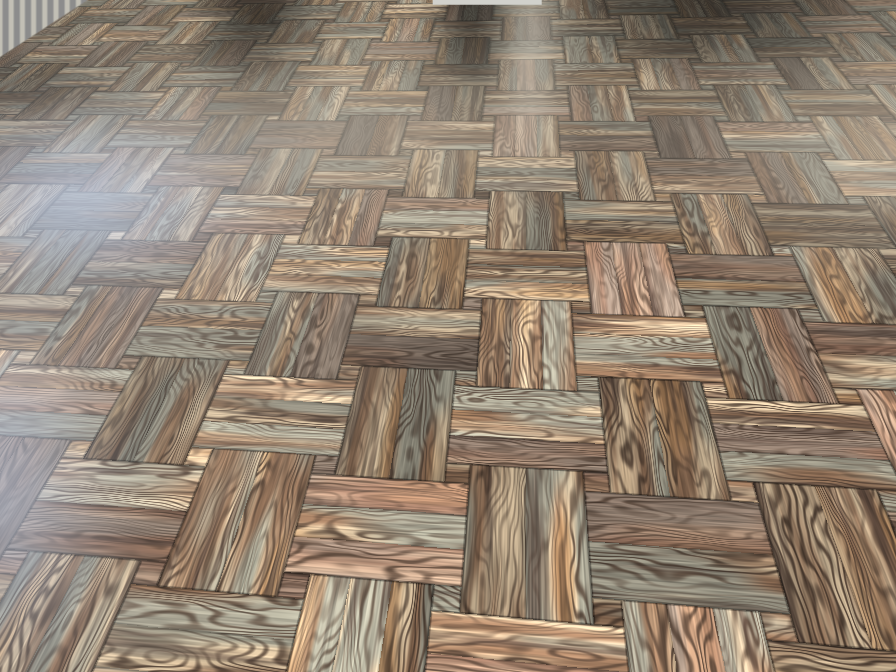
Give the GLSL for this texture, as a Shadertoy shader.

```glsl
// Glossy basketweave parquet of figured wood, receding in perspective under window light

float hash(vec2 p) {
    vec3 q = fract(p.xyx * vec3(0.1031, 0.1030, 0.0973));
    q += dot(q, q.yzx + 33.33);
    return fract((q.x + q.y) * q.z);
}

float noise(vec2 p) {
    vec2 i = floor(p), f = fract(p);
    f = f * f * (3.0 - 2.0 * f);
    return mix(mix(hash(i), hash(i + vec2(1, 0)), f.x),
               mix(hash(i + vec2(0, 1)), hash(i + 1.0), f.x), f.y);
}

float fbm(vec2 p) {
    float sum = 0.0, amp = 0.55;
    for (int i = 0; i < 3; i++) {
        sum += amp * noise(p);
        p = p * 2.1 + 17.3;
        amp *= 0.45;
    }
    return sum;
}

// Veneer figure: p.x runs across the grain, p.y along it; px is the pixel footprint
vec3 wood(vec2 p, float seed, float px) {
    vec2 shift = vec2(seed * 191.0, fract(seed * 57.0) * 173.0);
    float warp = fbm(p * vec2(4.5, 1.0) + shift);
    float band = fbm(p * vec2(11.0, 0.9) + shift + 41.0);
    float tint = noise(p * vec2(6.5, 0.8) + shift + 83.0);

    vec3 col = mix(vec3(0.52, 0.40, 0.31), vec3(0.84, 0.75, 0.62), smoothstep(0.25, 0.68, band));
    col = mix(col, vec3(0.57, 0.58, 0.53), 0.8 * smoothstep(0.48, 0.72, tint + 0.4 * (seed - 0.5)));
    col = mix(col, vec3(0.74, 0.56, 0.37), 0.5 * smoothstep(0.34, 0.15, tint));
    col = mix(col, vec3(0.55, 0.42, 0.37), 0.5 * step(0.8, fract(seed * 13.0)));

    // Growth rings are contours of the warped field
    float ring = p.x * 17.0 + warp * 12.0;
    float blur = min(px * 35.0, 1.0);
    float line = 1.0 - smoothstep(0.05, 0.6 + blur * 0.3, abs(fract(ring) - 0.5) * 2.0);
    line = mix(line, 0.28, blur * 0.5);
    float weight = smoothstep(0.15, 0.85, noise(p * vec2(8.0, 1.2) + shift));
    col = mix(col, vec3(0.27, 0.21, 0.17), line * (0.35 + 0.6 * weight));

    // Dark heartwood streaks and fine fibres
    float streak = smoothstep(0.5, 0.72, fbm(p * vec2(15.0, 0.7) + shift + 121.0));
    col = mix(col, vec3(0.30, 0.24, 0.21), 0.6 * streak);
    float fibre = noise(p * vec2(95.0, 4.0) + shift) - 0.5;
    return col * (1.0 + 0.45 * fibre * (1.0 - 0.8 * blur));
}

float glow(vec2 p, vec2 centre, vec2 size) {
    vec2 d = (p - centre) / size;
    return exp(-dot(d, d));
}

void mainImage(out vec4 fragColor, in vec2 fragCoord) {
    // Screen position in canvas heights, y measured downward
    vec2 p = fragCoord / iResolution.y;
    p.y = 1.0 - p.y;

    // Project onto the floor, one unit per block pitch
    float dx = p.x - 0.783;
    float w = p.y + 0.4635 + 0.0714 * dx;
    vec2 floorPos = vec2(dx / (0.176 * w), (8.427 + 0.97 * dx) / w - 6.677);
    vec2 px = fwidth(floorPos);
    float footprint = max(px.x, px.y);

    // Checkerboard of upright and level blocks, small squares where corners meet
    vec2 id = floor(floorPos + 0.5);
    vec2 f = floorPos - id;
    bool upright = mod(id.x + id.y, 2.0) < 0.5;
    vec2 g = upright ? f : f.yx;
    vec2 side = vec2(g.x < 0.0 ? -1.0 : 1.0, g.y < 0.0 ? -1.0 : 1.0);
    vec2 local = g, halfSize = vec2(0.41, 0.59);
    bool corner = false;
    if (abs(g.x) > 0.41) {
        if (abs(g.y) < 0.41) {
            id += upright ? vec2(side.x, 0) : vec2(0, side.x);
            local = vec2(g.y, g.x - side.x);
        } else {
            id += 0.5 * (upright ? side : side.yx);
            local = g - 0.5 * side;
            local = upright ? local.yx : local;
            halfSize = vec2(0.09);
            corner = true;
        }
    }

    // Each block is glued from two or three strips
    float blockSeed = hash(id * 2.0 + 71.0);
    float count = corner ? 1.0 : 2.0 + step(0.55, blockSeed);
    float across = (local.x / halfSize.x * 0.5 + 0.5) * count;
    float strip = clamp(floor(across), 0.0, count - 1.0);
    float seed = hash(id * 2.0 + vec2(19.0 + strip * 31.0, 53.0));
    vec3 col = wood(local, seed, footprint);
    col *= 1.06 + 0.36 * (blockSeed - 0.5) + 0.34 * (hash(vec2(seed * 91.0, strip)) - 0.5);

    // Joints between blocks and fainter ones between strips
    vec2 inset = halfSize - abs(local);
    float joint = 1.0 - smoothstep(0.002, 0.007 + footprint, min(inset.x, inset.y));
    float stripEdge = abs(across - clamp(floor(across + 0.5), 1.0, max(count - 1.0, 1.0))) * 0.82 / count;
    float seam = corner ? 0.0 : 1.0 - smoothstep(0.001, 0.005 + footprint, stripEdge);
    col *= (1.0 - 0.4 * joint) * (1.0 - 0.2 * seam);

    // Varnish: distant haze, dark furniture reflections, window glare
    col = mix(col, vec3(0.56, 0.55, 0.50), 0.38 * smoothstep(0.5, 0.0, p.y));
    float shade = glow(p, vec2(0.38, 0.0), vec2(0.08, 0.15)) + glow(p, vec2(0.70, 0.0), vec2(0.05, 0.13))
                + glow(p, vec2(1.05, 0.0), vec2(0.22, 0.12)) + 0.6 * glow(p, vec2(0.05, 0.13), vec2(0.16, 0.06));
    col *= 1.0 - 0.5 * min(shade, 1.0);
    vec3 warmLight = vec3(0.80, 0.78, 0.73), skyLight = vec3(0.74, 0.79, 0.88);
    float warm = 0.50 * glow(p, vec2(0.79, 0.06), vec2(0.04, 0.15))
               + 0.40 * glow(p, vec2(0.48, 0.20), vec2(0.34, 0.11))
               + 0.42 * glow(p, vec2(1.33, 0.24), vec2(0.28, 0.15))
               + 0.22 * glow(p, vec2(0.25, 0.48), vec2(0.40, 0.20));
    float sky = 0.72 * glow(p, vec2(0.12, 0.30), vec2(0.22, 0.12))
              + 0.62 * glow(p, vec2(0.0, 0.72), vec2(0.14, 0.24));
    col = mix(col, warmLight, min(warm, 0.7));
    col = mix(col, skyLight, min(sky, 0.8));

    // Ribbed wall in the far corner and pale skirting at the back
    float edge = 1.5 / iResolution.y;
    float wall = 1.0 - smoothstep(-edge, edge, p.x * 0.65 + p.y - 0.085);
    float rib = smoothstep(0.15, 0.4, abs(fract(p.x * 60.0) - 0.5));
    col = mix(col, mix(vec3(0.55), vec3(0.76, 0.75, 0.71), rib), wall);
    float skirting = (1.0 - smoothstep(0.006, 0.006 + edge, p.y))
                   * (1.0 - smoothstep(0.08, 0.08 + edge, abs(p.x - 0.725)));
    col = mix(col, vec3(0.82, 0.82, 0.80), skirting);

    fragColor = vec4(clamp(col, 0.0, 1.0), 1.0);
}
```
